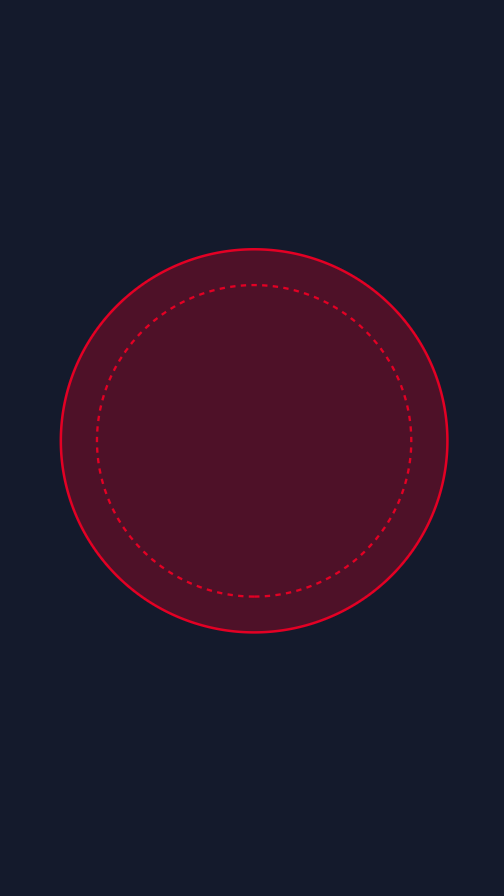
Write a WebGL 1 fragment shader that draws this background.

```glsl
precision highp float;
// A flat dark navy field with one large wine-red disc, outlined in bright red,
// and a dashed ring inside it. Built from radial distances; the dashes repeat
// along the angle, mirrored about the vertical axis through the disc.

uniform vec2 u_resolution;

#define CENTER vec2(0.5042, 0.508)
#define STRETCH 1.009
#define DISC_RADIUS 0.3835
#define RING_RADIUS 0.3118
#define OUTLINE_WIDTH 0.0050
#define RING_WIDTH 0.0046
#define DASH_PERIODS 92.5
#define DASH_FILL 0.5
#define NAVY vec3(0.080, 0.102, 0.174)
#define WINE vec3(0.306, 0.067, 0.157)
#define RED vec3(0.890, 0.000, 0.140)

const float TAU = 6.2831853;

// Coverage of a shape from its signed distance, softened over one pixel
float cover(float dist, float pixel) {
    return clamp(0.5 - dist / pixel, 0.0, 1.0);
}

// Signed distance to a circular line of the given radius and width
float circleLine(float r, float radius, float width) {
    return abs(r - radius) - 0.5 * width;
}

// Signed distance along the arc to the nearest dash, starting at the bottom
float dashDistance(vec2 p) {
    float angle = atan(abs(p.x), -p.y);
    float period = TAU / DASH_PERIODS;
    float phase = fract(angle / period - 0.5 * DASH_FILL + 0.5) - 0.5;
    return (abs(phase) - 0.5 * DASH_FILL) * period * RING_RADIUS;
}

void main() {
    // Position about the disc centre, in canvas widths
    float pixel = 1.0 / u_resolution.x;
    vec2 p = (gl_FragCoord.xy - CENTER * u_resolution) * pixel;
    p.y *= STRETCH;
    float r = length(p);

    // Disc over the plain field
    vec3 color = mix(NAVY, WINE, cover(r - DISC_RADIUS, pixel));

    // Solid outline and dashed inner ring
    float outline = cover(circleLine(r, DISC_RADIUS, OUTLINE_WIDTH), pixel);
    float ring = cover(circleLine(r, RING_RADIUS, RING_WIDTH), pixel)
               * cover(dashDistance(p), pixel);
    color = mix(color, RED, max(outline, ring));

    gl_FragColor = vec4(color, 1.0);
}
```
